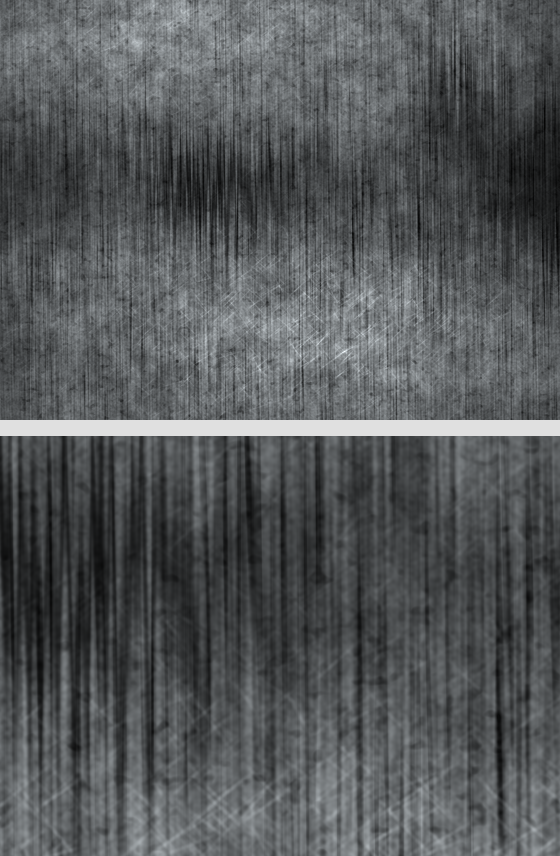
Top: the whole. Bottom: its middle third, enlarged.
A Shadertoy shader for this texture:

```glsl
// Worn brushed steel: a broad light and shadow map, vertical brush streaks,
// mottled grime with small pits, and fine crossed scratches, all laid over
// one another from stretched gradient noise and a grid of line segments.

#define BASE_TONE 0.385
#define TINT vec3(0.965, 1.0, 1.02)
#define STREAK_FREQ 165.0
#define STREAK_AMOUNT 0.36
#define LINE_AMOUNT 0.36
#define MOTTLE_FREQ 15.0
#define MOTTLE_AMOUNT 0.42
#define PIT_AMOUNT 0.24
#define SCRATCH_LAYERS 18
#define SCRATCH_WIDTH 0.0027
#define SCRATCH_AMOUNT 0.11

float hash(vec2 p) {
    vec3 q = fract(p.xyx * 0.1031);
    q += dot(q, q.yzx + 33.33);
    return fract((q.x + q.y) * q.z);
}

float corner(vec2 cell, vec2 offset) {
    float a = 6.2832 * hash(cell);
    return dot(vec2(cos(a), sin(a)), offset);
}

// Gradient noise, about -0.7 to 0.7
float noise(vec2 p) {
    vec2 i = floor(p), f = p - i;
    vec2 u = f * f * f * (f * (f * 6.0 - 15.0) + 10.0);
    vec2 e = vec2(1.0, 0.0);
    float low = mix(corner(i, f), corner(i + e, f - e), u.x);
    float high = mix(corner(i + e.yx, f - e.yx), corner(i + 1.0, f - 1.0), u.x);
    return mix(low, high, u.y);
}

mat2 rotation(float a) {
    return mat2(cos(a), -sin(a), sin(a), cos(a));
}

float fbm(vec2 p) {
    float sum = 0.0, gain = 0.6;
    for (int i = 0; i < 5; i++) {
        sum += gain * noise(p);
        p = rotation(0.7) * p * 1.95 + 17.3;
        gain *= 0.82;
    }
    return sum;
}

// Noise drawn out vertically; the shear staggers the streak ends
float streak(vec2 p, float freq, float stretch) {
    return noise(vec2(p.x * freq, p.y * stretch + p.x * freq * 0.37) + 40.0);
}

float blob(vec2 p, vec2 centre, vec2 radius) {
    vec2 d = (p - centre) / radius;
    return exp(-dot(d, d));
}

float shadowMap(vec2 p) {
    float band = exp(-pow((p.y - 0.55) / 0.15, 2.0));
    float s = 0.45 * band * (1.0 + 0.8 * noise(p * vec2(4.0, 3.0) + 9.0));
    s += 0.60 * blob(p, vec2(0.47, 0.54), vec2(0.16, 0.08));
    s += 0.75 * blob(p, vec2(1.09, 0.77), vec2(0.13, 0.11));
    s += 0.65 * blob(p, vec2(1.29, 0.56), vec2(0.16, 0.18));
    return s;
}

// One short tapered line per grid cell, on about half of the cells
float scratches(vec2 p, float angle, float seed) {
    vec2 size = vec2(0.11, 0.022) * (0.6 + 0.8 * hash(vec2(seed, 3.0)));
    vec2 q = rotation(angle) * p / size + seed * 13.7;
    q.x += 0.8 * hash(vec2(floor(q.y), seed));
    vec2 cell = floor(q), f = q - cell;
    float h = hash(cell + seed), k = hash(cell.yx + seed + 5.0);
    float d = f.y - 0.25 - 0.5 * h - (f.x - 0.5) * (k - 0.5) * 0.7;
    float line = 1.0 - smoothstep(0.0, SCRATCH_WIDTH, abs(d) * size.y);
    float taper = smoothstep(0.0, 0.3, f.x) * smoothstep(1.0, 0.5, f.x);
    return line * taper * smoothstep(0.45, 1.0, hash(cell + 31.0 * seed));
}

void mainImage(out vec4 fragColor, in vec2 fragCoord) {
    vec2 p = fragCoord / iResolution.y;
    float aspect = iResolution.x / iResolution.y;

    // Broad light and shadow, with shadow edges frayed by the brushing
    float fray = streak(p, 150.0, 1.5) + 0.5 * streak(p + 1.9, 60.0, 1.2);
    float shadow = shadowMap(p + vec2(0.0, 0.18 * fray));
    float upperGlow = blob(p, vec2(0.42, 0.93), vec2(0.60, 0.22));
    float lowerGlow = blob(p, vec2(0.74, 0.23), vec2(0.48, 0.19));
    float side = abs(p.x / aspect - 0.5) * 2.0;
    float tone = BASE_TONE + 0.12 * upperGlow + 0.13 * lowerGlow;
    tone += 0.09 * noise(p * 4.0 + 2.0) - 0.09 * pow(side, 4.0);
    tone = max(tone - 0.22 * shadow, 0.12);

    // Fine brush streaks, plus thin dark lines strongest in shadow
    float brushed = streak(p, STREAK_FREQ, 3.0) + 0.8 * streak(p + 3.1, 225.0, 7.0)
                  + 0.25 * streak(p + 5.7, 60.0, 2.5);
    float lines = smoothstep(0.12, 0.42, streak(p + 8.3, 150.0, 4.5))
                + 0.7 * smoothstep(0.15, 0.45, streak(p + 6.1, 190.0, 2.2));
    float patches = 0.8 + 0.9 * noise(p * vec2(7.0, 5.0) + 21.0);
    float strength = 0.75 + 0.75 * min(shadow, 1.0) - 0.35 * upperGlow;
    float detail = strength * (STREAK_AMOUNT * brushed - LINE_AMOUNT * patches * lines);

    // Grime, ragged pits and fine grain
    detail += MOTTLE_AMOUNT * fbm(p * MOTTLE_FREQ);
    float pits = noise(p * vec2(48.0, 75.0) + 6.0) + 0.5 * noise(p * 120.0 + 3.0);
    detail -= PIT_AMOUNT * smoothstep(0.22, 0.6, pits);
    detail += 0.16 * noise(p * 170.0);

    // Faint scratches in two crossing families
    float marks = 0.0;
    for (int i = 0; i < SCRATCH_LAYERS; i++) {
        float seed = float(i) + 1.0;
        float lean = (i % 3 == 2) ? -0.8 : 0.6;
        marks += scratches(p, lean + 0.7 * (hash(vec2(seed, 7.0)) - 0.5), seed);
    }
    marks *= 0.15 + 0.35 * upperGlow + 0.95 * lowerGlow;
    marks *= 0.7 + noise(p * 30.0);

    float value = tone * max(1.0 + detail, 0.12) + SCRATCH_AMOUNT * marks;
    fragColor = vec4(clamp(value * TINT, 0.0, 1.0), 1.0);
}
```
